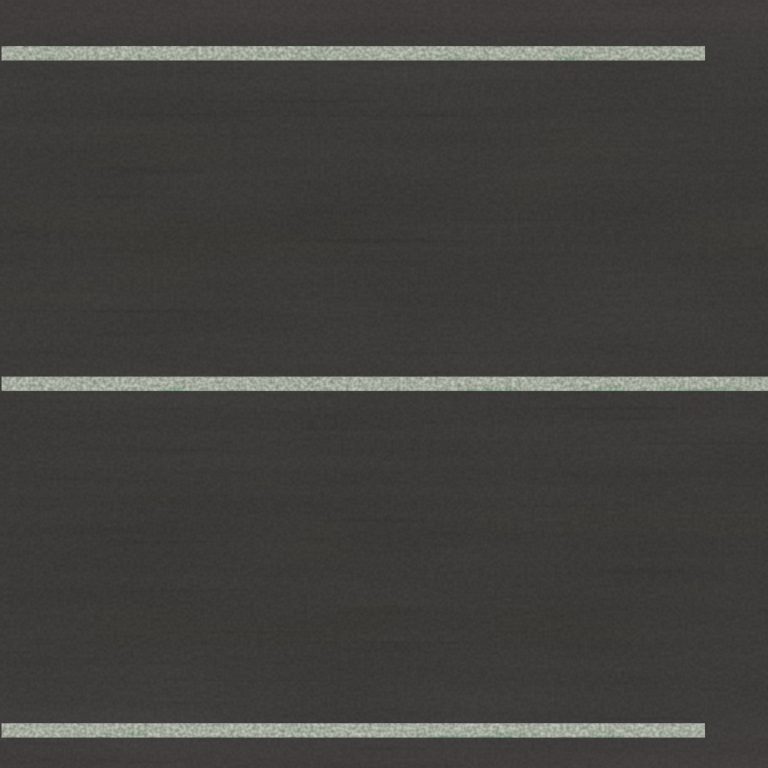
This texture is drawn by a three.js fragment shader. Its source:

```glsl
// Dark asphalt seen from above with three pale painted lane lines.
// The road is layered gradient noise: broad bands, long streaks and fine grain.
// Lines are box distances filled with speckled, faintly green worn paint.
varying vec2 vUv;

const vec3 ASPHALT = vec3(0.238, 0.234, 0.228);
const vec3 SHOULDER_TINT = vec3(0.016, 0.010, 0.013);
const vec3 OLIVE_TINT = vec3(0.004, 0.002, -0.010);
const vec3 PAINT = vec3(0.655, 0.675, 0.630);
const vec3 GREEN_WEAR = vec3(-0.085, -0.035, -0.065);
const float LINE_HALF_HEIGHT = 0.0094;
const float LINE_LEFT = 0.002;
const float EDGE_SOFTNESS = 0.0009;

vec2 hash2(vec2 p) {
  vec3 q = fract(vec3(p.xyx) * vec3(0.1031, 0.1030, 0.0973));
  q += dot(q, q.yzx + 33.33);
  return fract((q.xx + q.yz) * q.zy);
}

vec2 gradientAt(vec2 cell) {
  float angle = 6.28318 * hash2(cell).x;
  return vec2(cos(angle), sin(angle));
}

// Gradient noise, roughly -0.7 to 0.7
float gradientNoise(vec2 p) {
  vec2 i = floor(p);
  vec2 f = fract(p);
  vec2 u = f * f * f * (f * (f * 6.0 - 15.0) + 10.0);
  vec2 e = vec2(1.0, 0.0);
  float low = mix(dot(gradientAt(i), f),
                  dot(gradientAt(i + e.xy), f - e.xy), u.x);
  float high = mix(dot(gradientAt(i + e.yx), f - e.yx),
                   dot(gradientAt(i + e.xx), f - e.xx), u.x);
  return mix(low, high, u.y);
}

float layeredNoise(vec2 p) {
  float sum = 0.0;
  float weight = 0.5;
  for (int octave = 0; octave < 4; octave++) {
    sum += weight * gradientNoise(p);
    p = p * 2.03 + 17.3;
    weight *= 0.5;
  }
  return sum;
}

float boxDistance(vec2 p, vec2 center, vec2 halfSize) {
  vec2 d = abs(p - center) - halfSize;
  return length(max(d, 0.0)) + min(max(d.x, d.y), 0.0);
}

// Coverage of one horizontal line from LINE_LEFT to the given right end
float lineMask(vec2 p, float y, float right) {
  vec2 center = vec2(0.5 * (LINE_LEFT + right), y);
  vec2 halfSize = vec2(0.5 * (right - LINE_LEFT), LINE_HALF_HEIGHT);
  float d = boxDistance(p, center, halfSize);
  return 1.0 - smoothstep(-EDGE_SOFTNESS, EDGE_SOFTNESS, d);
}

vec3 asphaltColor(vec2 p) {
  // Lighter, warmer shoulders and a wide dark wheel band in each lane
  float shoulder = smoothstep(0.36, 0.5, abs(p.y - 0.5));
  float lane = sin(6.28318 * abs(p.y - 0.5) / 0.44 - 1.57) * 0.5 + 0.5;
  vec3 color = ASPHALT + SHOULDER_TINT * shoulder;
  color -= 0.006 * lane * (1.0 - shoulder);

  // Soft blotches, long streaks and thin dark seams
  color += 0.020 * layeredNoise(p * vec2(4.0, 11.0) + 3.7);
  color += 0.020 * layeredNoise(p * vec2(1.6, 38.0) + 21.0);
  float seam = gradientNoise(p * vec2(3.0, 110.0) + 8.0);
  color -= 0.014 * smoothstep(0.30, 0.60, seam);
  float olive = smoothstep(-0.1, 0.3, layeredNoise(p * vec2(3.0, 14.0) + 55.0));
  color += OLIVE_TINT * olive * lane;

  // Aggregate grain with rare bright stones
  color += 0.026 * gradientNoise(p * 230.0);
  color += 0.014 * gradientNoise(p * vec2(90.0, 150.0) + 40.0);
  color += 0.05 * smoothstep(0.56, 0.75, gradientNoise(p * 150.0 + 9.0));
  return color;
}

vec3 paintColor(vec2 p, float height) {
  float grain = gradientNoise(p * 240.0 + 5.0);
  float chips = gradientNoise(p * vec2(140.0, 190.0) + 70.0);
  vec3 color = PAINT + 0.15 * grain + 0.10 * chips;
  // Green staining gathers in patches toward the lower edge
  float patches = smoothstep(-0.05, 0.3, layeredNoise(p * vec2(14.0, 40.0) + 31.0));
  float low = 1.0 - smoothstep(-0.9, 0.5, height);
  color += GREEN_WEAR * patches * (0.25 + 0.75 * low);
  return color - 0.05 * smoothstep(0.75, 1.0, abs(height));
}

void main() {
  vec3 color = asphaltColor(vUv);
  for (int i = 0; i < 3; i++) {
    float side = float(i) - 1.0;
    float y = 0.5003 + 0.4408 * side - 0.0105 * abs(side);
    float right = mix(1.01, 0.918, abs(side));
    float height = (vUv.y - y) / LINE_HALF_HEIGHT;
    color = mix(color, paintColor(vUv, height), lineMask(vUv, y, right));
  }
  gl_FragColor = vec4(color, 1.0);
}
```
